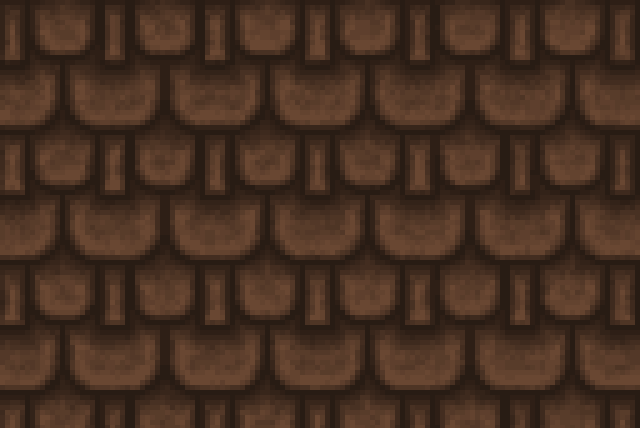
Write a Shadertoy shader that draws this pattern.

```glsl
// Overlapping brown roof tiles in chunky square cells: wide rounded tiles
// alternate with rows of smaller round tiles and narrow strips. Each tile is a
// distance function, open at the top, shaded by its own rim and the tile above.

const float CELLS_ACROSS = 128.0;             // square cells over the canvas width
const vec2  PERIOD = vec2(20.33, 26.33);      // size of one repeat, in cells
const vec2  ORIGIN = vec2(12.67, -0.2);       // first round tile, from the top left
const vec3  WIDE   = vec3(10.165, 26.33, 7.0);  // half width, bottom, corner radius
const vec3  ROUND  = vec3(6.9, 11.9, 5.5);
const vec3  STRIP  = vec3(3.27, 13.2, 1.3);
const float STRIP_VARIATION = 0.55;           // how much narrower a strip may be
const float LINE = 0.3;                       // half width of the dark joints
const float RIM_RAMP = 2.6;                   // joint to lit rim, in cells
const float SHADOW_RAMP = 5.2;                // reach of the shadow from above
const float CORE_DIM = 0.24;                  // tile centre against its lit rim
const float GRAIN = 0.17;
const float MOTTLE = 0.045;
const float TILE_VARIATION = 0.06;
const float SHADES = 12.0;
const vec3  DARK  = vec3(0.158, 0.108, 0.078);
const vec3  LIGHT = vec3(0.410, 0.277, 0.195);

float hash(vec2 p) {
    vec3 q = fract(vec3(p.xyx) * 0.1031);
    q += dot(q, q.yzx + 33.33);
    return fract((q.x + q.y) * q.z);
}

// Signed distance to a tile with rounded lower corners; y points down.
float tileDistance(vec2 p, vec3 shape) {
    vec2 q = vec2(abs(p.x) - shape.x, p.y - shape.y) + shape.z;
    return min(max(q.x, q.y), 0.0) + length(max(q, 0.0)) - shape.z;
}

// Layered sines give soft blotches across neighbouring cells.
float mottle(vec2 p) {
    return sin(p.x * 0.9 + 1.7 * sin(p.y * 0.6))
         + sin(p.y * 1.1 + 1.9 * sin(p.x * 0.43 + 2.0));
}

// Brightness from 0 in the joints to 1 on the lit rims.
float tileLight(vec2 cell) {
    vec2 p = cell - ORIGIN;
    float row = floor(p.y / PERIOD.y);
    float y = p.y - row * PERIOD.y;
    vec2 roundPos = vec2(mod(p.x + 0.5 * PERIOD.x, PERIOD.x) - 0.5 * PERIOD.x, y);
    vec2 widePos = vec2(mod(p.x, PERIOD.x) - 0.5 * PERIOD.x, y);
    vec2 wideId = vec2(floor(p.x / PERIOD.x), row);
    vec2 roundId = vec2(floor(p.x / PERIOD.x + 0.5), row);

    // Above the rounded corners of a wide tile, the next row shows through.
    float wide = tileDistance(widePos, WIDE);
    if (wide > 0.0) {
        roundPos.y -= PERIOD.y;
        widePos.y -= PERIOD.y;
        roundId.y += 1.0;
        wideId.y += 1.0;
    }
    vec3 stripShape = STRIP;
    stripShape.x -= STRIP_VARIATION * hash(wideId + 71.0);
    float roundTile = tileDistance(roundPos, ROUND);
    float strip = tileDistance(widePos, stripShape);
    float upperWide = tileDistance(widePos + vec2(0.0, PERIOD.y), WIDE);

    // Pick the topmost tile, its rim distance and the tile that shades it.
    float edge = -wide;
    float above = min(roundTile, strip);
    float bottom = WIDE.y;
    vec2 id = wideId + 13.0;
    if (roundTile < 0.0) {
        edge = -roundTile;
        above = upperWide;
        bottom = ROUND.y;
        id = roundId + 37.0;
    } else if (strip < 0.0) {
        edge = -strip;
        above = upperWide;
        bottom = STRIP.y;
        id = wideId + 59.0;
    }

    // The lower rim catches light closer to the joint than the sides do.
    float lowerRim = smoothstep(bottom - 5.0, bottom, widePos.y);
    float rim = clamp((edge - LINE) * (1.0 + 0.7 * lowerRim) / RIM_RAMP, 0.0, 1.0);
    float shadow = clamp((above - LINE) / SHADOW_RAMP, 0.0, 1.0);
    float light = min(rim, shadow) - CORE_DIM * smoothstep(2.8, 5.5, edge) * shadow;

    // Wear: grain per cell, soft blotches and a tone per tile.
    float wear = GRAIN * (hash(cell + 5.5) - 0.5) + MOTTLE * mottle(cell)
               + TILE_VARIATION * (hash(id) - 0.5);
    light += wear * smoothstep(0.0, 0.6, light);
    return floor(clamp(light, 0.0, 1.0) * SHADES + 0.5) / SHADES;
}

void mainImage(out vec4 fragColor, in vec2 fragCoord) {
    // Four samples per pixel smooth the cell borders at any size.
    float light = 0.0;
    for (int i = 0; i < 4; i++) {
        vec2 offset = 0.5 * vec2(i & 1, i >> 1) - 0.25;
        vec2 point = fragCoord + offset;
        point.y = iResolution.y - point.y;
        vec2 cell = floor(point * CELLS_ACROSS / iResolution.x) + 0.5;
        light += 0.25 * tileLight(cell);
    }
    fragColor = vec4(mix(DARK, LIGHT, light), 1.0);
}
```
